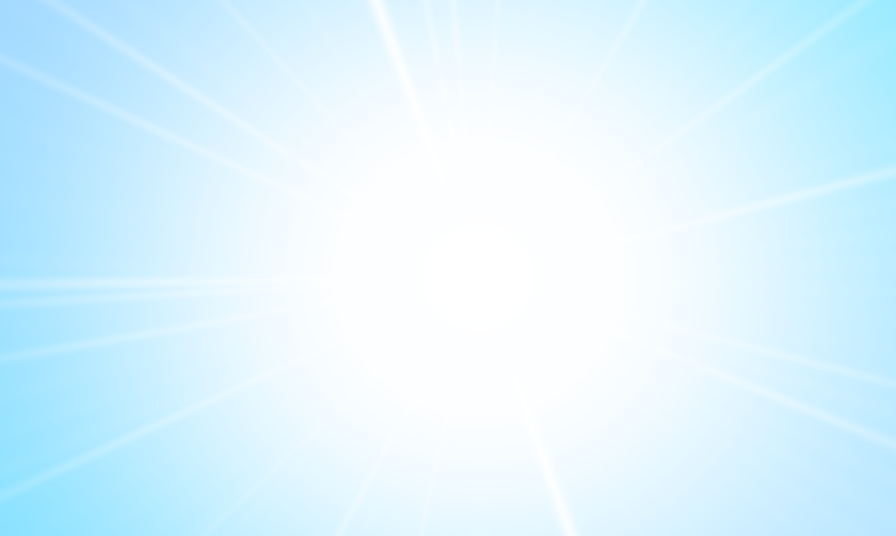
This background is drawn by a WebGL 2 fragment shader. Its source:

```glsl
#version 300 es
precision highp float;
// A white sun burst on a pale blue sky.
// Four corner colours are blended, a radial glow whitens the middle,
// then tapered beams and faint hashed streaks are laid over it.

#define SUN vec2(0.534, 0.483)
#define GLOW_INNER 0.20
#define GLOW_OUTER 1.05
#define GLOW_SQUASH 0.96
#define CORE_RADIUS 0.10
#define BEAM_WIDTH 0.005
#define BEAM_SPREAD 0.013
#define STREAK_COUNT 90.0
#define STREAK_STRENGTH 0.05

uniform vec2 u_resolution;
out vec4 fragColor;

const vec3 WHITE = vec3(1.0);
const vec3 GLOW = vec3(0.992, 0.996, 1.0);
const vec3 SKY_BOTTOM_LEFT = vec3(0.53, 0.885, 1.0);
const vec3 SKY_BOTTOM_RIGHT = vec3(0.70, 0.89, 1.0);
const vec3 SKY_TOP_LEFT = vec3(0.64, 0.85, 1.0);
const vec3 SKY_TOP_RIGHT = vec3(0.57, 0.915, 1.0);

// Beam direction in degrees, and strength
const int BEAM_COUNT = 20;
const vec2 BEAMS[BEAM_COUNT] = vec2[](
  vec2(110.3, 0.80), vec2(-70.2, 0.80), vec2(100.7, 0.30), vec2(95.3, 0.30),
  vec2(86.0, 0.18), vec2(59.2, 0.24), vec2(35.6, 0.27), vec2(14.3, 0.38),
  vec2(-14.4, 0.25), vec2(-21.9, 0.32), vec2(180.9, 0.38), vec2(183.2, 0.25),
  vec2(189.7, 0.24), vec2(204.7, 0.25), vec2(223.3, 0.14), vec2(241.6, 0.28),
  vec2(257.3, 0.22), vec2(155.4, 0.28), vec2(147.1, 0.32), vec2(132.7, 0.18));

float hash(float n) {
  return fract(sin(n * 12.9898) * 43758.5453);
}

// Soft wedge that starts near the sun and widens outwards
float beam(vec2 p, float angle, float strength) {
  vec2 dir = vec2(cos(angle), sin(angle));
  float along = dot(p, dir);
  float across = dir.x * p.y - dir.y * p.x;
  float width = (BEAM_WIDTH + BEAM_SPREAD * strength) * (0.4 + max(along, 0.0));
  float fade = smoothstep(0.08, 0.25, along) * (1.0 - 0.5 * smoothstep(0.55, 1.1, along));
  return strength * fade * exp(-pow(across / width, 2.0));
}

// Faint streaks, one per angular sector with hashed brightness
float streaks(vec2 p) {
  float sector = (atan(p.y, p.x) / 6.2831853 + 0.5) * STREAK_COUNT;
  float profile = pow(sin(3.14159265 * fract(sector)), 2.0);
  return STREAK_STRENGTH * hash(floor(sector)) * profile * smoothstep(0.2, 0.5, length(p));
}

void main() {
  vec2 uv = gl_FragCoord.xy / u_resolution;
  vec2 p = (uv - SUN) * vec2(u_resolution.x / u_resolution.y, 1.0);

  // Sky and glow
  vec3 bottom = mix(SKY_BOTTOM_LEFT, SKY_BOTTOM_RIGHT, uv.x);
  vec3 top = mix(SKY_TOP_LEFT, SKY_TOP_RIGHT, uv.x);
  float radius = length(p * vec2(GLOW_SQUASH, 1.0));
  vec3 color = mix(GLOW, mix(bottom, top, uv.y), smoothstep(GLOW_INNER, GLOW_OUTER, radius));

  // Beams
  float light = streaks(p);
  for (int i = 0; i < BEAM_COUNT; i++) {
    light = max(light, beam(p, radians(BEAMS[i].x), BEAMS[i].y));
  }
  color = mix(color, WHITE, light);

  // Sun core
  color = mix(WHITE, color, smoothstep(0.7, 1.3, radius / CORE_RADIUS));
  fragColor = vec4(color, 1.0);
}
```
